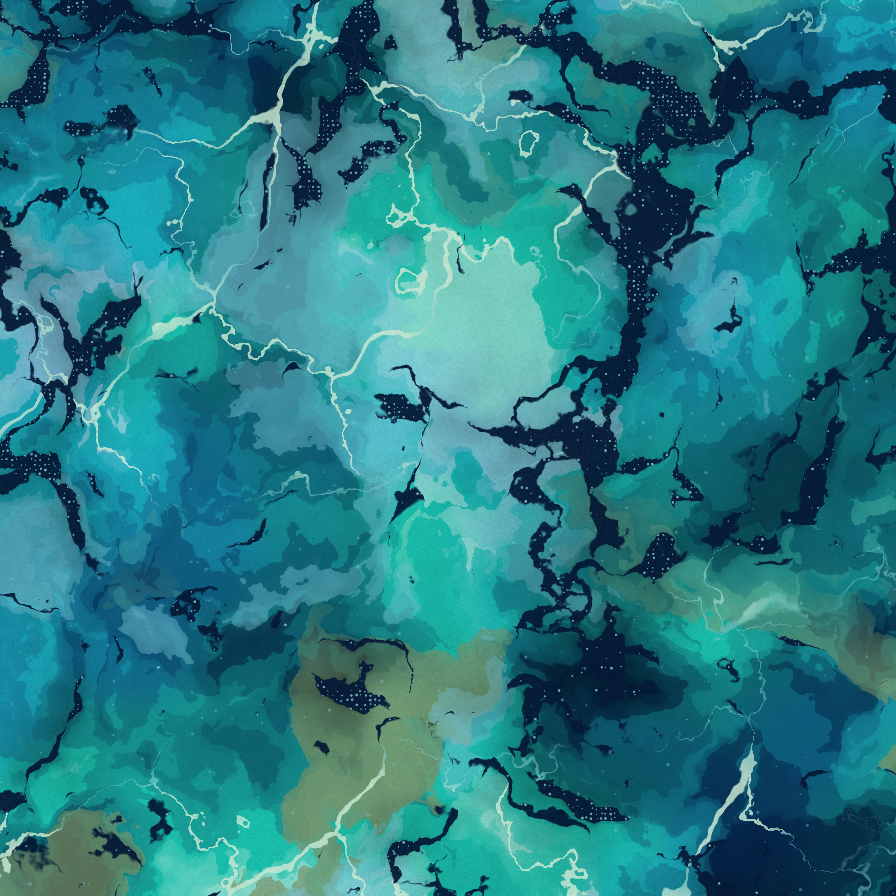
Reproduce this texture procedurally as a Shadertoy shader.

```glsl
vec2 hash2(vec2 p) {
    vec3 a = fract(p.xyx * vec3(0.1031, 0.1030, 0.0973));
    a += dot(a, a.yzx + 33.33);
    return fract((a.xx + a.yz) * a.zy);
}

// Two independent channels of smooth value noise
vec2 noise2(vec2 p) {
    vec2 i = floor(p), f = fract(p);
    f = f * f * f * (f * (f * 6.0 - 15.0) + 10.0);
    return mix(mix(hash2(i), hash2(i + vec2(1, 0)), f.x),
               mix(hash2(i + vec2(0, 1)), hash2(i + vec2(1, 1)), f.x), f.y);
}

vec2 fbm2(vec2 p) {
    vec2 sum = vec2(0.0);
    float amp = 0.5;
    for (int i = 0; i < 5; i++) {
        sum += amp * noise2(p);
        p = mat2(1.6, 1.2, -1.2, 1.6) * p + 17.3;
        amp *= 0.5;
    }
    return sum / 0.96875;
}

// Approximate distance to the nearest border between scattered cells
float cellBorder(vec2 p) {
    vec2 base = floor(p);
    float nearest = 9.0, second = 9.0;
    for (int y = -1; y <= 1; y++)
    for (int x = -1; x <= 1; x++) {
        vec2 cell = base + vec2(x, y);
        float d = length(cell + hash2(cell + 71.0) - p);
        second = min(second, max(nearest, d));
        nearest = min(nearest, d);
    }
    return 0.5 * (second - nearest);
}

// Crisp front edge on each band, then a soft wash up to the next
float terrace(float v, float bands) {
    float x = v * bands, s = fract(x);
    return (floor(x) + 0.72 * smoothstep(0.0, 0.05, s) + 0.28 * s - 0.36) / bands;
}

vec3 palette(float t) {
    vec3 c = mix(vec3(0.02, 0.17, 0.28), vec3(0.05, 0.38, 0.45), smoothstep(0.0, 0.26, t));
    c = mix(c, vec3(0.08, 0.54, 0.57), smoothstep(0.26, 0.53, t));
    c = mix(c, vec3(0.10, 0.72, 0.69), smoothstep(0.53, 0.82, t));
    return mix(c, vec3(0.50, 0.82, 0.81), smoothstep(0.86, 0.98, t));
}

// Round dots of random size; density is the share of cells that hold one
float speckles(vec2 p, float scale, float density) {
    vec2 cell = floor(p * scale), r = hash2(cell + 5.0);
    vec2 center = 0.3 + 0.4 * hash2(cell + 43.0);
    float radius = 0.08 + 0.2 * r.y * r.y;
    float dot0 = smoothstep(radius + 0.12, radius - 0.06, length(fract(p * scale) - center));
    return dot0 * step(r.x, density);
}

void mainImage(out vec4 fragColor, in vec2 fragCoord) {
    vec2 p = fragCoord / iResolution.y;
    vec2 ragged = fbm2(p * 22.0 + 3.0) - 0.5;
    vec2 q = p + 0.20 * (fbm2(p * 5.0 + 8.0) - 0.5) + 0.065 * ragged;
    vec2 region = fbm2(p * 2.6 + 31.0);
    vec2 patches = fbm2(p * 3.4 + 57.0);

    // Overlapping terraced washes
    float tone = 0.5 * (terrace(fbm2(q * 3.6 + 12.0).x, 10.0)
                      + terrace(fbm2(q * 6.0 + 90.0).y, 8.0));
    tone += 0.08 * (p.y - 0.5) + 0.06 * (region.y - 0.5);
    tone = smoothstep(0.27, 0.72, tone);
    vec3 color = palette(tone);

    // Blue and green drift, with sage and ochre glazes
    float blue = smoothstep(0.42, 0.66, region.x + 0.15 * (0.5 - p.x));
    color += mix(vec3(0.0, 0.02, -0.03), vec3(0.0, -0.05, 0.07), blue) * (0.4 + 0.6 * tone);
    float glaze = terrace(fbm2(q * 5.0 + 140.0).x, 14.0);
    float sage = smoothstep(0.60, 0.72, glaze) * smoothstep(0.3, 0.7, tone);
    color = mix(color, vec3(0.44, 0.66, 0.58), 0.6 * sage);
    float ochre = smoothstep(0.63, 0.69, glaze) * smoothstep(0.4, 0.2, p.y);
    color = mix(color, vec3(0.48, 0.56, 0.38), 0.7 * ochre);
    float mist = terrace(fbm2(q * 5.5 + 210.0).y, 14.0);
    color = mix(color, vec3(0.45, 0.76, 0.82), 0.65 * smoothstep(0.60, 0.72, mist));

    // Ink cracks running mostly along the rising diagonal
    vec2 slanted = mat2(0.62, -0.8, 0.62, 0.8) * q;
    float crack = cellBorder(slanted * 2.7 + 4.0) / 2.7 + 0.045 * ragged.x;
    float presence = smoothstep(0.44, 0.62, patches.x);
    float crackWidth = 0.014 * presence - 0.0045;
    float branch = cellBorder(q * 7.0 + 23.0) / 7.0 + 0.022 * ragged.y;
    float branchWidth = 0.007 * smoothstep(0.46, 0.64, patches.x) * smoothstep(0.10, 0.02, crack) - 0.0025;
    color *= 1.0 - 0.36 * presence * exp(-20.0 * max(crack, 0.0));
    float ink = max(smoothstep(0.0012, -0.0012, crack - crackWidth),
                    smoothstep(0.0012, -0.0012, branch - branchWidth));

    // Pale filaments that swell into cream highlights
    vec2 wander = q + 0.08 * ragged.yx;
    float thread = cellBorder(wander * 5.0 + 61.0) / 5.0;
    float swell = smoothstep(0.58, 0.70, patches.y);
    float threadMask = smoothstep(0.48, 0.56, patches.y);
    float filament = smoothstep(0.0016, 0.0002, thread - 0.0022 * swell) * threadMask;
    vec3 paleInk = mix(vec3(0.46, 0.78, 0.78), vec3(0.78, 0.90, 0.82), swell);
    color = mix(color, paleInk, filament * (0.55 + 0.3 * swell));
    color = mix(color, vec3(0.02, 0.10, 0.21), 0.95 * ink);

    // Spatter gathered in the ink, and sparse over the washes
    float cluster = smoothstep(0.5, 0.66, fbm2(p * 12.0 + 77.0).x);
    float spatter = speckles(p, 190.0, ink * (0.12 + 0.6 * cluster));
    spatter = max(spatter, 0.5 * speckles(p + 0.37, 150.0, 0.014));
    color = mix(color, vec3(0.48, 0.76, 0.82), 0.8 * spatter);

    // Paper grain
    color += 0.022 * (hash2(floor(p * 512.0)).x - 0.5) * (0.5 + tone);
    fragColor = vec4(clamp(color, 0.0, 1.0), 1.0);
}
```
